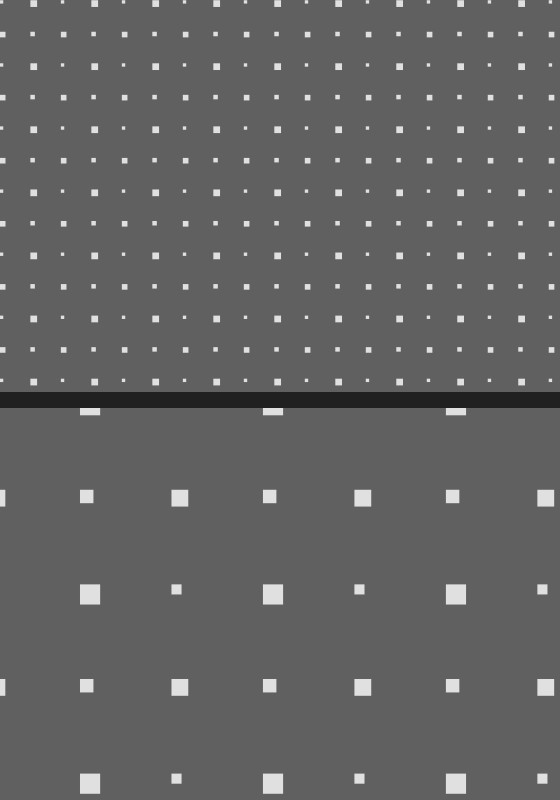
Top, the full canvas; bottom, a detail of the centre.
Write a WebGL 2 fragment shader that draws this pattern.

```glsl
#version 300 es
precision highp float;
// Pale squares of four alternating sizes, hung from a regular grid on grey.

// Lengths are fractions of the canvas width.
#define GRID_STEP vec2(0.05445, 0.05632)
#define GRID_ORIGIN vec2(-0.0002, 0.0004)
#define SMALLEST_SIDE 0.0060
#define SIDE_GROWTH 0.0020
#define GROUND_COLOUR vec3(0.378)
#define SQUARE_COLOUR vec3(0.880)

uniform vec2 u_resolution;
out vec4 fragColour;

// Size level 0 to 3 from the parity of column and row:
// even rows alternate 0 and 3, odd rows alternate 2 and 1.
float sizeLevel(vec2 cell) {
    vec2 odd = mod(cell, 2.0);
    return 3.0 * odd.x + 2.0 * odd.y - 4.0 * odd.x * odd.y;
}

// Share of a pixel covered by a square whose top left corner is at zero.
float squareCoverage(vec2 p, float side, float pixel) {
    vec2 low = max(p - 0.5 * pixel, 0.0);
    vec2 high = min(p + 0.5 * pixel, side);
    vec2 overlap = clamp((high - low) / pixel, 0.0, 1.0);
    return overlap.x * overlap.y;
}

void main() {
    // Width units, with y running down from the top edge.
    float pixel = 1.0 / u_resolution.x;
    vec2 p = vec2(gl_FragCoord.x, u_resolution.y - gl_FragCoord.y) * pixel;
    p -= GRID_ORIGIN;

    // A quarter-cell margin keeps every smoothed edge inside its cell.
    vec2 cell = floor(p / GRID_STEP + 0.25);
    vec2 local = p - cell * GRID_STEP;

    float side = SMALLEST_SIDE + SIDE_GROWTH * sizeLevel(cell);
    float coverage = squareCoverage(local, side, pixel);
    fragColour = vec4(mix(GROUND_COLOUR, SQUARE_COLOUR, coverage), 1.0);
}
```
